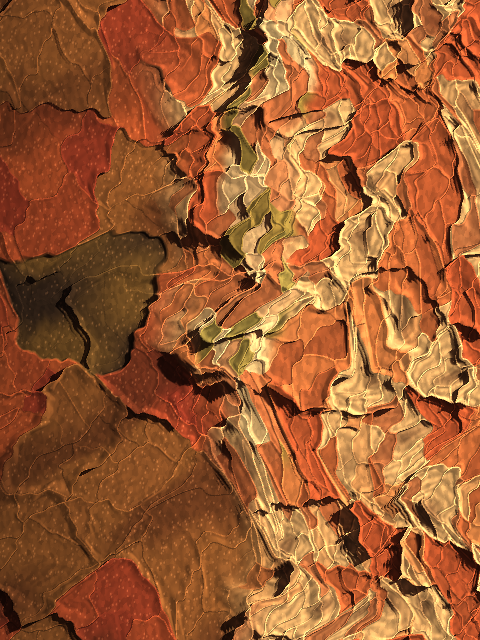
Write a WebGL 1 fragment shader that draws this texture.

```glsl
precision highp float;
uniform vec2 u_resolution;

#define SHEET_SCALE vec2(6.5, 5.2)
#define PLATE_SCALE vec2(13.0, 11.0)
#define SLIVER_SCALE vec2(40.0, 19.0)
#define GRAIN_SCALE vec2(190.0, 120.0)
#define SUN_DIR vec2(0.87, 0.49)
#define SUN_SLOPE 0.95
#define SHADOW_STEP 0.0055
#define SHADOW_TINT vec3(0.27, 0.21, 0.20)
#define WARP_SIZE 0.030

struct Flake { float id; float hue; float dist; float edge; vec2 offset; };
struct Bark {
  float height, rough, ridge, stain;
  vec2 warped;
  Flake sheet, plate, sliver;
};

vec2 hash2(vec2 c) {
  vec3 h = fract(c.xyx * vec3(0.1031, 0.1030, 0.0973));
  h += dot(h, h.yzx + 33.33);
  return fract((h.xx + h.yz) * h.zy);
}

// Cellular noise: nearest cell, its random values and distance to its border
Flake nearestFlake(vec2 q) {
  vec2 base = floor(q), cell = base, offset = vec2(0.0);
  float first = 9.0, second = 9.0;
  for (int j = -1; j <= 1; j++) {
    for (int i = -1; i <= 1; i++) {
      vec2 c = base + vec2(float(i), float(j));
      vec2 d = q - c - hash2(c);
      float dist = length(d);
      if (dist < first) {
        second = first;
        first = dist;
        cell = c;
        offset = d;
      } else {
        second = min(second, dist);
      }
    }
  }
  vec2 r = hash2(cell + 71.0);
  return Flake(r.x, r.y, first, second - first, offset);
}

// Layered sines tear the cell borders into ragged edges
vec2 tear(vec2 p) {
  float freq = 9.0, size = WARP_SIZE;
  for (int i = 0; i < 6; i++) {
    vec2 turned = vec2(p.y + 0.6 * p.x, p.x - 0.7 * p.y);
    p += size * sin(freq * turned + vec2(1.7, 4.1) * float(i + 1));
    freq *= 1.9;
    size *= 0.56;
  }
  return p;
}

float flakeHeight(Flake f, float curl) {
  vec2 tilt = vec2(f.hue - 0.3, f.id - 0.5);
  return f.id + 0.55 * dot(f.offset, tilt) + curl * f.id * smoothstep(0.16, 0.0, f.edge);
}

Bark barkAt(vec2 p) {
  Bark b;
  vec2 q = tear(p);
  b.warped = q;
  b.sheet = nearestFlake(q * SHEET_SCALE + 3.0);
  b.plate = nearestFlake(q * PLATE_SCALE + 17.0);
  b.sliver = nearestFlake(q * SLIVER_SCALE + 41.0);
  b.rough = smoothstep(-0.04, 0.05, q.x - 0.38 + 0.16 * p.y);
  float across = (q.x - 0.41 - 0.025 * sin(7.0 * p.y)) / 0.065;
  b.ridge = exp(-across * across) * smoothstep(0.15, 0.4, p.y);
  b.stain = 1.0 - smoothstep(0.128, 0.134, length((q - vec2(0.15, 0.54)) * vec2(1.0, 1.15)));
  b.height = 0.028 * flakeHeight(b.sheet, 0.35)
    + 0.030 * mix(0.22, 1.0, b.rough) * (1.0 - 0.9 * b.stain) * flakeHeight(b.plate, 0.3)
    + 0.017 * max(b.rough * 0.75, b.ridge * 1.3) * flakeHeight(b.sliver, 0.2)
    + 0.025 * b.ridge - 0.012 * b.stain;
  return b;
}

vec3 barkColor(Bark b, vec2 p) {
  vec2 q = b.warped;
  Flake grain = nearestFlake(p * GRAIN_SCALE);
  float mottle = 0.5 + 0.25 * sin(q.x * 19.0 + 3.0 * sin(q.y * 11.0)) + 0.25 * sin(q.y * 27.0 - q.x * 13.0);

  // Smooth red skin with ochre sheets and a dark olive patch
  vec3 skin = mix(vec3(0.58, 0.21, 0.13), vec3(0.73, 0.33, 0.16), b.plate.hue);
  skin = mix(skin, vec3(0.57, 0.35, 0.16), step(0.68, b.sheet.hue) * 0.85);
  skin = mix(skin, vec3(0.32, 0.16, 0.09), 0.6 * smoothstep(0.45, 0.95, mottle));
  vec3 olive = mix(vec3(0.46, 0.31, 0.14), vec3(0.22, 0.15, 0.10), smoothstep(0.2, 0.9, mottle));
  skin = mix(skin, olive, b.stain);
  float pore = step(0.72, grain.hue) * smoothstep(0.34, 0.12, grain.dist);
  skin += pore * vec3(0.20, 0.13, 0.08);

  // Sunlit plates with growth rings
  vec3 plate = mix(vec3(0.75, 0.33, 0.17), vec3(0.88, 0.50, 0.25), smoothstep(0.15, 0.6, b.plate.hue));
  plate = mix(plate, vec3(0.93, 0.69, 0.41), smoothstep(0.5, 0.75, b.plate.hue + 0.25 * (b.sliver.hue - 0.5)));
  float ringed = smoothstep(0.5, 0.7, b.plate.hue);
  plate *= 1.0 + 0.10 * ringed * sin(b.plate.dist * 45.0 + 4.0 * mottle);
  plate = mix(plate, vec3(0.47, 0.30, 0.18), 0.65 * ringed * smoothstep(0.30, 0.05, b.plate.dist));
  plate = mix(plate, vec3(0.62, 0.29, 0.15), 0.7 * step(b.sliver.hue, 0.22));

  // Pale and mossy slivers along the ridge
  vec3 sliver = mix(vec3(0.72, 0.39, 0.21), vec3(0.93, 0.76, 0.49), smoothstep(0.35, 0.8, b.sliver.hue));
  sliver = mix(sliver, vec3(0.55, 0.47, 0.20), step(0.78, b.sliver.id));
  vec3 color = mix(skin, plate, b.rough);
  color = mix(color, sliver, smoothstep(0.35, 0.65, b.ridge) * 0.85);
  float fibre = sin(q.x * 420.0 + 5.0 * sin(q.y * 45.0));
  return color * (1.0 + 0.20 * (grain.id - 0.5) + 0.04 * fibre);
}

vec3 shade(vec2 p) {
  Bark b = barkAt(p);
  float e = 0.0018;
  vec2 slope = vec2(barkAt(p + vec2(e, 0.0)).height, barkAt(p + vec2(0.0, e)).height) - b.height;
  float facing = clamp(-dot(slope / e, SUN_DIR), -0.6, 0.6);

  // March toward the sun to find cast shadows
  float blocked = 0.0;
  for (int i = 1; i <= 8; i++) {
    float reach = SHADOW_STEP * float(i);
    blocked = max(blocked, barkAt(p + SUN_DIR * reach).height - b.height - SUN_SLOPE * reach);
  }
  float shadow = smoothstep(0.001, 0.006, blocked);
  float trunk = mix(0.72, 1.03, smoothstep(0.0, 0.38, p.x + 0.1 * p.y));
  vec3 lit = barkColor(b, p) * trunk * (1.0 + 0.55 * facing);
  return lit * mix(vec3(1.0), SHADOW_TINT, shadow);
}

void main() {
  vec2 jitter = vec2(0.25, 0.25);
  vec3 color = shade((gl_FragCoord.xy + jitter) / u_resolution.y);
  color += shade((gl_FragCoord.xy - jitter) / u_resolution.y);
  gl_FragColor = vec4(clamp(color * 0.5, 0.0, 1.0), 1.0);
}
```
